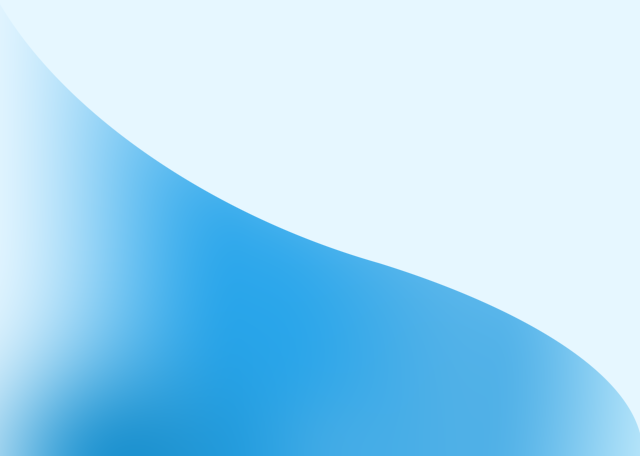
Reproduce this background procedurally as a WebGL 2 fragment shader.

```glsl
#version 300 es
precision highp float;
// A soft blue wave with blended tints sweeping down across a pale sky background.

uniform vec2 u_resolution;
out vec4 fragColor;

// Colours
const vec3 BACKDROP   = vec3(0.900, 0.968, 1.000);
const vec3 PALE_LEFT  = vec3(0.900, 0.965, 1.000);
const vec3 PALE_RIGHT = vec3(0.780, 0.930, 0.990);
const vec3 BLUE       = vec3(0.155, 0.647, 0.920);
const vec3 SKY        = vec3(0.310, 0.690, 0.905);
const vec3 RIM        = vec3(0.410, 0.750, 0.945);
const vec3 SHADOW     = vec3(0.095, 0.560, 0.805);

// Wave outline: two cubic curves sharing the point CREST_D
const vec2 CREST_A = vec2(0.000, 0.991);
const vec2 CREST_B = vec2(0.104, 0.744);
const vec2 CREST_C = vec2(0.339, 0.524);
const vec2 CREST_D = vec2(0.592, 0.423);
const vec2 CREST_E = vec2(0.781, 0.341);
const vec2 CREST_F = vec2(0.979, 0.203);
const vec2 CREST_G = vec2(1.002, 0.038);

// Tint ranges, blob centres and radii
const vec2 LEFT_FADE     = vec2(-0.05, 0.38);
const vec2 SKY_FADE      = vec2(0.42, 0.74);
const vec2 RIGHT_FADE    = vec2(0.75, 1.10);
const float RIGHT_TILT   = 0.10;
const vec2 SHADOW_CENTRE = vec2(0.20, -0.02);
const vec2 SHADOW_RADIUS = vec2(0.20, 0.22);
const vec2 LIGHT_CENTRE  = vec2(0.53, 0.00);
const vec2 LIGHT_RADIUS  = vec2(0.14, 0.15);
const float SHADOW_POWER = 0.95;
const float LIGHT_POWER  = 0.65;
const float RIM_POWER    = 0.38;
const float RIM_WIDTH    = 0.08;

vec2 bezier(vec2 a, vec2 b, vec2 c, vec2 d, float t) {
  float s = 1.0 - t;
  return s * s * s * a + 3.0 * s * s * t * b + 3.0 * s * t * t * c + t * t * t * d;
}

vec2 bezierTangent(vec2 a, vec2 b, vec2 c, vec2 d, float t) {
  float s = 1.0 - t;
  return s * s * (b - a) + 2.0 * s * t * (c - b) + t * t * (d - c);
}

// Approximate distance below the crest, in canvas heights
float depthBelowCrest(vec2 p, float aspect) {
  bool leftPart = p.x < CREST_D.x;
  vec2 a = leftPart ? CREST_A : CREST_D;
  vec2 b = leftPart ? CREST_B : CREST_E;
  vec2 c = leftPart ? CREST_C : CREST_F;
  vec2 d = leftPart ? CREST_D : CREST_G;
  // Bisect for the curve point above or below p
  float low = 0.0, high = 1.0;
  for (int i = 0; i < 20; i++) {
    float mid = 0.5 * (low + high);
    if (bezier(a, b, c, d, mid).x < p.x) low = mid;
    else high = mid;
  }
  float t = 0.5 * (low + high);
  vec2 scale = vec2(aspect, 1.0);
  vec2 along = normalize(bezierTangent(a, b, c, d, t) * scale);
  vec2 offset = (p - bezier(a, b, c, d, t)) * scale;
  return offset.x * along.y - offset.y * along.x;
}

float softBlob(vec2 p, vec2 centre, vec2 radius) {
  vec2 q = (p - centre) / radius;
  return exp(-dot(q, q));
}

vec3 waveColor(vec2 p, float depth) {
  // Blue body with a lighter rim and a light pool at the base
  vec3 color = mix(BLUE, SKY, smoothstep(SKY_FADE.x, SKY_FADE.y, p.x));
  color = mix(color, SKY, LIGHT_POWER * softBlob(p, LIGHT_CENTRE, LIGHT_RADIUS));
  color = mix(color, RIM, RIM_POWER * exp(-max(depth, 0.0) / RIM_WIDTH));
  // Pale fades at both sides
  float rightX = p.x - RIGHT_TILT * (p.y - 0.05);
  color = mix(color, PALE_RIGHT, smoothstep(RIGHT_FADE.x, RIGHT_FADE.y, rightX));
  color = mix(PALE_LEFT, color, smoothstep(LEFT_FADE.x, LEFT_FADE.y, p.x));
  // Deep shade in the lower left
  return mix(color, SHADOW, SHADOW_POWER * softBlob(p, SHADOW_CENTRE, SHADOW_RADIUS));
}

void main() {
  vec2 p = gl_FragCoord.xy / u_resolution;
  float depth = depthBelowCrest(p, u_resolution.x / u_resolution.y);
  float edge = 0.75 / u_resolution.y;
  float coverage = smoothstep(-edge, edge, depth);
  fragColor = vec4(mix(BACKDROP, waveColor(p, depth), coverage), 1.0);
}
```
